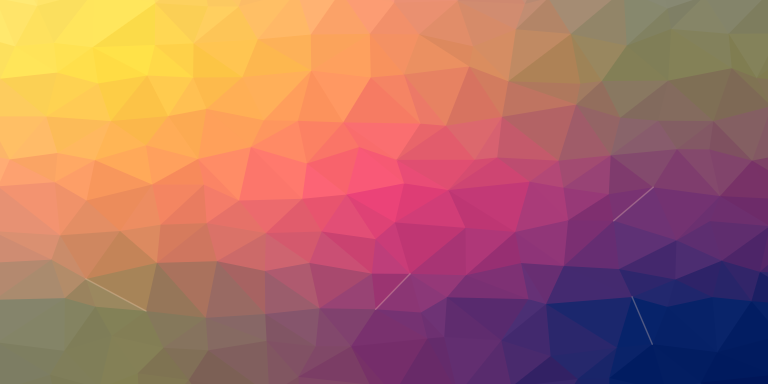
A WebGL 2 fragment shader for this background:

```glsl
#version 300 es
precision highp float;

uniform vec2 u_resolution;
out vec4 fragColor;

const vec2 CELL = vec2(2.0 / 15.0, 0.1);

vec2 hash2(vec2 p) {
    vec3 q = fract(p.xyx * vec3(0.1031, 0.1030, 0.0973) + 0.37);
    q += dot(q, q.yzx + 33.33);
    return fract((q.xx + q.yz) * q.zy);
}

// Jittered mesh vertex, in units of the canvas height
vec2 vertex(vec2 id) {
    return (id + (hash2(id + 40.0) - 0.5) * vec2(0.7, 0.56)) * CELL;
}

float ramp(float lo, float hi, float t) {
    return clamp((t - lo) / (hi - lo), 0.0, 1.0);
}

// Yellow through pink to navy along one axis
vec3 sunset(float t) {
    vec3 c = mix(vec3(1.0, 0.90, 0.45), vec3(1.0, 0.87, 0.25), ramp(0.0, 0.17, t));
    c = mix(c, vec3(1.0, 0.62, 0.36), ramp(0.17, 0.33, t));
    c = mix(c, vec3(1.0, 0.45, 0.43), ramp(0.33, 0.42, t));
    c = mix(c, vec3(0.94, 0.26, 0.47), ramp(0.42, 0.5, t));
    c = mix(c, vec3(0.64, 0.20, 0.46), ramp(0.5, 0.65, t));
    c = mix(c, vec3(0.04, 0.15, 0.43), ramp(0.65, 0.82, t));
    return mix(c, vec3(0.0, 0.10, 0.36), ramp(0.82, 1.0, t));
}

float cross2(vec2 a, vec2 b) {
    return a.x * b.y - a.y * b.x;
}

float edgeSide(vec2 p, vec2 a, vec2 b) {
    return cross2(normalize(b - a), p - a);
}

float segmentDistance(vec2 p, vec2 a, vec2 b) {
    vec2 d = b - a;
    return length(p - a - d * clamp(dot(p - a, d) / dot(d, d), 0.0, 1.0));
}

// Flat facet colour in rgb, weighted by its coverage in alpha
vec4 facet(vec2 p, vec2 a, vec2 b, vec2 c, float pixel) {
    float winding = sign(cross2(b - a, c - a));
    float inside = min(winding * edgeSide(p, a, b),
                   min(winding * edgeSide(p, b, c), winding * edgeSide(p, c, a)));
    float coverage = clamp(0.5 + inside / pixel, 0.0, 1.0);
    vec2 center = (a + b + c) / 3.0;
    vec3 color = 0.5 * (sunset(center.x * 0.5) + sunset(1.0 - center.y));
    color += (hash2(floor(center * 300.0)).x - 0.5) * 0.035;
    return vec4(color, 1.0) * coverage;
}

void main() {
    vec2 p = gl_FragCoord.xy / u_resolution;
    p.x *= 2.0;
    float pixel = 1.0 / u_resolution.y;
    vec2 home = floor(p / CELL);
    vec4 sum = vec4(0.0);
    float seam = 0.0;

    for (int j = -1; j <= 1; j++) {
        for (int i = -1; i <= 1; i++) {
            vec2 id = home + vec2(i, j);
            vec2 a = vertex(id);
            vec2 b = vertex(id + vec2(1.0, 0.0));
            vec2 c = vertex(id + vec2(1.0, 1.0));
            vec2 d = vertex(id + vec2(0.0, 1.0));

            // Split the quad along its shorter diagonal
            if (distance(a, c) > distance(b, d)) {
                vec2 first = a;
                a = b;
                b = c;
                c = d;
                d = first;
            }
            sum += facet(p, a, b, c, pixel) + facet(p, a, c, d, pixel);

            // A few diagonals show a pale hairline
            float line = 1.0 - smoothstep(0.0, 0.001 + pixel, segmentDistance(p, a, c));
            seam = max(seam, line * step(0.95, hash2(id + 91.0).y));
        }
    }

    vec3 color = sum.rgb / max(sum.a, 0.001);
    color = mix(color, vec3(1.0, 0.85, 0.75), seam * 0.3);
    fragColor = vec4(clamp(color, 0.0, 1.0), 1.0);
}
```
